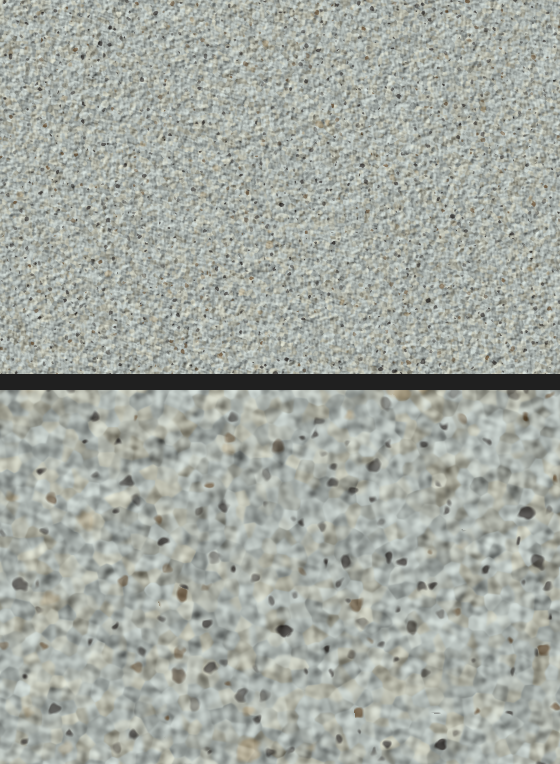
Top: the whole. Bottom: its middle third, enlarged.
This texture is drawn by a Shadertoy shader. Its source:

```glsl
#define GRAIN_SCALE 112.0
#define CRYSTAL_SCALE 92.0
#define RELIEF 0.32
#define CRYSTAL_CONTRAST 0.19
#define MOTTLE 0.025
#define SPECK_SCALE 49.0
#define SPECK_SHARE 0.36
#define STAIN_SCALE 30.0
#define STAIN_SHARE 0.10
#define LIGHT_OFFSET vec2(-0.0024, 0.0027)

const vec3 STONE = vec3(0.671, 0.690, 0.664);
const vec3 WARM_TINT = vec3(0.020, 0.002, -0.030);
const vec3 COOL_TINT = vec3(-0.010, 0.002, 0.014);
const vec3 DARK_MICA = vec3(0.27, 0.26, 0.25);
const vec3 BROWN_MICA = vec3(0.45, 0.37, 0.27);
const vec3 OCHRE = vec3(0.64, 0.56, 0.42);

float hash(vec2 p) {
    return fract(sin(dot(p, vec2(127.1, 311.7))) * 43758.5453);
}

float noise(vec2 p) {
    vec2 i = floor(p), f = fract(p);
    f = f * f * (3.0 - 2.0 * f);
    return mix(mix(hash(i), hash(i + vec2(1, 0)), f.x),
               mix(hash(i + vec2(0, 1)), hash(i + vec2(1, 1)), f.x), f.y);
}

vec2 turn(vec2 p, float angle) {
    float c = cos(angle), s = sin(angle);
    return vec2(c * p.x - s * p.y, s * p.x + c * p.y);
}

// Height of the rough surface, two octaves at different angles
float grainHeight(vec2 p) {
    return 0.55 * noise(turn(p, 0.45) * GRAIN_SCALE)
         + 0.45 * noise(turn(p, 1.15) * GRAIN_SCALE * 1.75 + 17.0);
}

// Irregular crystals with softened borders: x is brightness, y is hue
vec2 crystals(vec2 p) {
    vec2 q = turn(p, 0.3) * CRYSTAL_SCALE;
    vec3 sum = vec3(0.0);
    for (int y = -1; y <= 1; y++)
    for (int x = -1; x <= 1; x++) {
        vec2 cell = floor(q) + vec2(x, y);
        vec2 d = q - cell - vec2(hash(cell + 3.1), hash(cell + 7.7));
        float weight = exp(-11.0 * dot(d, d)) + 1e-6;
        sum += weight * vec3(hash(cell + 53.3), hash(cell + 61.9), 1.0);
    }
    return sum.xy / sum.z;
}

// Scattered flecks: x is coverage, y is a random value per fleck
vec2 flecks(vec2 p, float scale, float share, float seed) {
    vec2 q = p * scale;
    float edge = max(0.08, 0.75 * scale / iResolution.y);
    vec2 best = vec2(0.0);
    for (int y = -1; y <= 1; y++)
    for (int x = -1; x <= 1; x++) {
        vec2 cell = floor(q) + vec2(x, y);
        vec2 id = cell + seed;
        vec2 centre = cell + vec2(hash(id + 3.1), hash(id + 7.7));
        float size = hash(id + 13.3);
        float radius = mix(0.10, 0.30, size * size);
        vec2 d = turn(q - centre, 6.283 * hash(id + 19.9));
        float dist = length(d * vec2(0.88, 1.12)) - radius;
        float present = step(hash(id + 29.3), share);
        float cover = present * (1.0 - smoothstep(-edge, edge, dist));
        if (cover > best.x) best = vec2(cover, hash(id + 41.7));
    }
    return best;
}

void mainImage(out vec4 fragColor, in vec2 fragCoord) {
    vec2 p = fragCoord / iResolution.y;

    // Side-lit relief, crystal brightness and slight mottling
    float relief = grainHeight(p - LIGHT_OFFSET) - grainHeight(p + LIGHT_OFFSET);
    vec2 crystal = crystals(p);
    float mottle = noise(turn(p, 0.5) * 22.0 + 31.0) - 0.5;
    float tone = RELIEF * relief + CRYSTAL_CONTRAST * (crystal.x - 0.5) + MOTTLE * mottle;
    tone -= 0.9 * tone * tone;

    // Warm and cool crystals
    float hue = mix(crystal.y, noise(turn(p, 0.9) * 26.0 + 67.0), 0.2);
    vec3 color = STONE + tone * vec3(0.98, 1.02, 1.0);
    color += mix(COOL_TINT, WARM_TINT, smoothstep(0.30, 0.95, hue));

    // Ragged fleck outlines
    vec2 warp = vec2(noise(p * 170.0), noise(p * 170.0 + 37.0)) - 0.5;
    vec2 ragged = p + 0.004 * warp;

    // Faint ochre stains
    vec2 stain = flecks(ragged, STAIN_SCALE, STAIN_SHARE, 211.0);
    color = mix(color, OCHRE + 0.7 * tone, stain.x * mix(0.15, 0.6, stain.y));

    // Dark and brown mica, denser in loose clusters
    float cluster = mix(0.65, 1.35, noise(p * 12.0 + 5.0));
    vec2 speck = flecks(ragged, SPECK_SCALE, SPECK_SHARE * cluster, 101.0);
    vec3 mica = mix(DARK_MICA, BROWN_MICA, smoothstep(0.70, 0.88, speck.y));
    float strength = mix(0.4, 0.95, fract(speck.y * 7.0));
    color = mix(color, mica + 0.5 * tone, speck.x * strength);

    fragColor = vec4(clamp(color, 0.0, 1.0), 1.0);
}
```
